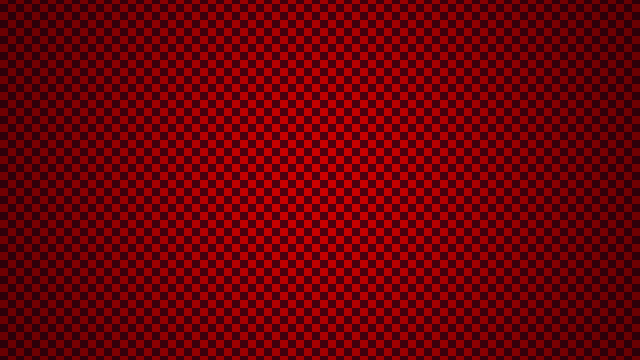
Reproduce this pattern procedurally as a Shadertoy shader.

```glsl
// Smoothed square wave per axis: +1 in even cells, -1 in odd cells
vec2 squareWave(vec2 cell, float pixelSize) {
    vec2 edgeDistance = 0.5 - abs(mod(cell + 0.5, 2.0) - 1.0);
    return clamp(2.0 * edgeDistance / pixelSize, -1.0, 1.0);
}

void mainImage(out vec4 fragColor, in vec2 fragCoord) {
    // Canvas units: height is 1, origin at the centre
    vec2 centred = (fragCoord - 0.5 * iResolution.xy) / iResolution.y;

    // 45 cells per canvas height; half cells at the top and bottom
    vec2 cell = 45.0 * fragCoord / iResolution.y + vec2(0.0, 0.5);
    vec2 wave = squareWave(cell, 45.0 / iResolution.y);
    float darkSquare = 0.5 + 0.5 * wave.x * wave.y;

    // Both square colours fall off from the centre to the corners
    float vignette = smoothstep(0.0, 1.1, length(centred));
    vec3 red = mix(vec3(0.80, 0.0, 0.0), vec3(0.40, 0.0, 0.01), vignette);
    vec3 maroon = mix(vec3(0.31, 0.0, 0.06), vec3(0.17, 0.0, 0.035), vignette);

    fragColor = vec4(mix(red, maroon, darkSquare), 1.0);
}
```
